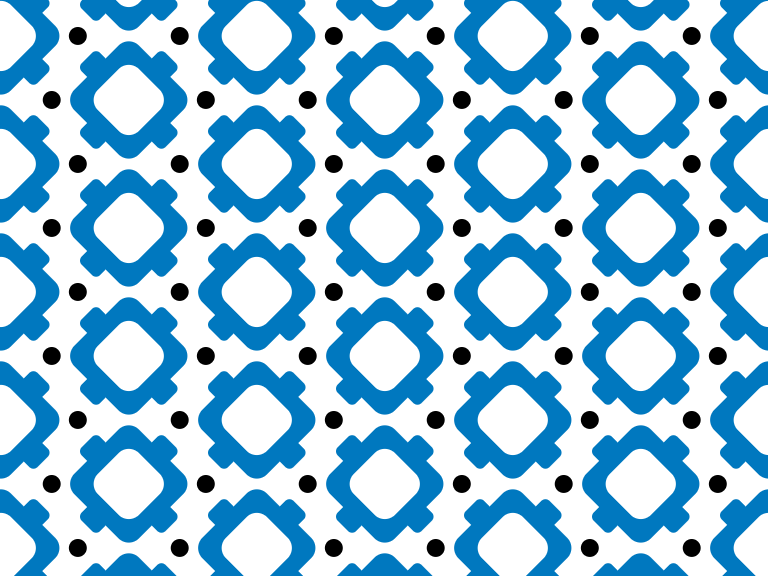
This pattern is drawn by a WebGL 1 fragment shader. Its source:

```glsl
precision highp float;
// Staggered columns of blue notched diamond rings with black dots between them.

uniform vec2 u_resolution;

// Lengths are in units of the repeat height, which equals the column spacing.
const float REPEATS_DOWN = 4.5;
const vec2 ORIGIN = vec2(0.006, 0.219);
const float OUTER_HALF = 0.357;
const float INNER_HALF = 0.227;
const float RING_CORNER = 0.113;
const vec2 TAB_CENTER = vec2(0.350, 0.0);
const vec2 TAB_HALF = vec2(0.113, 0.102);
const float TAB_CORNER = 0.045;
const vec2 DOT_OFFSET = vec2(0.398, 0.5);
const float DOT_RADIUS = 0.070;

const vec3 WHITE = vec3(1.0);
const vec3 BLUE = vec3(0.0, 0.47, 0.75);
const vec3 BLACK = vec3(0.0);

float roundedBox(vec2 p, vec2 halfSize, float radius) {
  vec2 q = abs(p) - halfSize + radius;
  return length(max(q, 0.0)) + min(max(q.x, q.y), 0.0) - radius;
}

// Position relative to the nearest motif; odd columns move up by half a repeat.
vec2 staggeredCell(vec2 p) {
  float column = floor(p.x + 0.5);
  p.y -= 0.5 * mod(column, 2.0);
  return vec2(p.x - column, fract(p.y + 0.5) - 0.5);
}

// Takes a point folded into the first quadrant.
float notchedRing(vec2 p) {
  vec2 diagonal = vec2(p.x + p.y, p.x - p.y) * sqrt(0.5);
  float outer = roundedBox(diagonal, vec2(OUTER_HALF), RING_CORNER);
  float inner = roundedBox(diagonal, vec2(INNER_HALF), RING_CORNER);
  float tab = roundedBox(diagonal - TAB_CENTER, TAB_HALF, TAB_CORNER);
  return max(min(outer, tab), -inner);
}

float coverage(float distanceToEdge, float pixel) {
  return clamp(0.5 - distanceToEdge / pixel, 0.0, 1.0);
}

void main() {
  float pixel = REPEATS_DOWN / u_resolution.y;
  vec2 folded = abs(staggeredCell(gl_FragCoord.xy * pixel - ORIGIN));

  float ring = notchedRing(folded);
  float dotShape = length(folded - DOT_OFFSET) - DOT_RADIUS;

  vec3 color = mix(WHITE, BLUE, coverage(ring, pixel));
  color = mix(color, BLACK, coverage(dotShape, pixel));
  gl_FragColor = vec4(color, 1.0);
}
```
